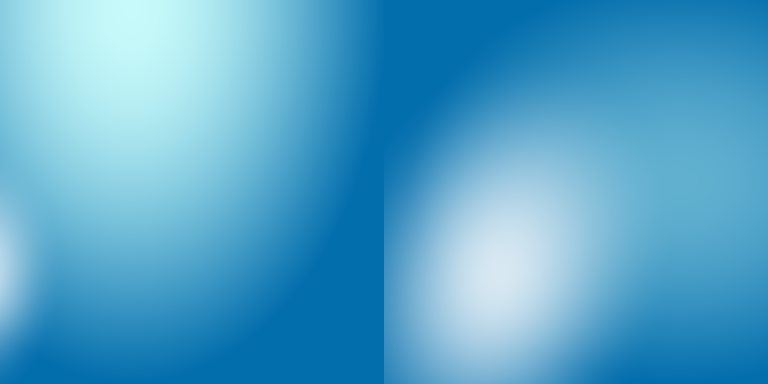
This background is drawn by a Shadertoy shader. Its source:

```glsl
// Two square panels of deep blue, side by side, lit by soft elliptical glows.
// Each glow is a cosine falloff over a rotated, scaled distance; the panels
// are blended across a thin, smoothed seam at the centre of the canvas.

const vec3 DEEP_BLUE = vec3(0.01, 0.43, 0.675);

// Falloff from 1 at the centre to 0 at the rim; tilt leans the top to the right.
float glow(vec2 p, vec2 center, vec2 radii, float tilt, float sharpness) {
    float c = cos(tilt), s = sin(tilt);
    vec2 d = p - center;
    vec2 q = vec2(c * d.x - s * d.y, s * d.x + c * d.y) / radii;
    return pow(max(cos(1.5708 * min(length(q), 1.0)), 0.0), sharpness);
}

// Large aqua light from the top, with a pale spot at the left edge.
vec3 aquaPanel(vec2 p) {
    vec3 color = mix(DEEP_BLUE, vec3(0.78, 0.98, 0.98),
                     glow(p, vec2(0.34, 0.98), vec2(0.67, 0.98), 0.0, 1.1));
    return mix(color, vec3(0.80, 0.89, 0.94),
               glow(p, vec2(-0.05, 0.30), vec2(0.22, 0.35), 0.0, 2.0));
}

// Broad teal haze behind a leaning white light.
vec3 whitePanel(vec2 p) {
    vec3 color = mix(DEEP_BLUE, vec3(0.38, 0.69, 0.815),
                     glow(p, vec2(0.77, 0.53), vec2(0.70, 0.53), 0.0, 1.1));
    return mix(color, vec3(0.845, 0.91, 0.95),
               glow(p, vec2(0.30, 0.29), vec2(0.45, 0.61), 0.35, 2.0));
}

void mainImage(out vec4 fragColor, in vec2 fragCoord) {
    // Canvas spans 2 x 1 units, one per panel.
    vec2 p = fragCoord / iResolution.xy * vec2(2.0, 1.0);
    float pixel = 2.0 / iResolution.x;

    // Smoothed seam between the panels
    float seam = smoothstep(-0.5 * pixel, 0.5 * pixel, p.x - 1.0);
    vec3 color = mix(aquaPanel(p), whitePanel(p - vec2(1.0, 0.0)), seam);
    fragColor = vec4(color, 1.0);
}
```
